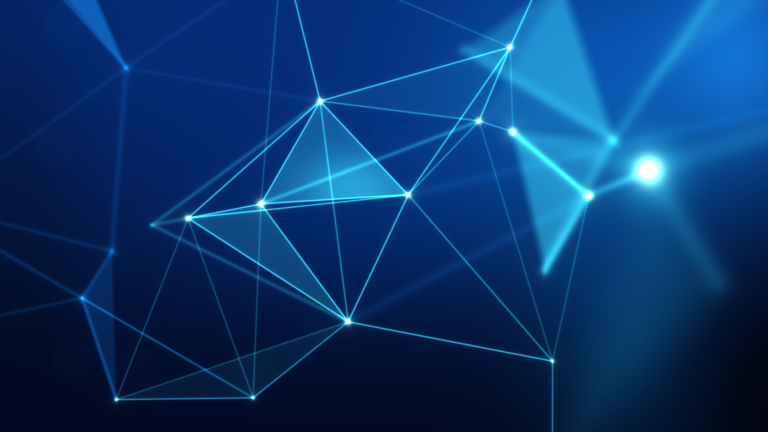
Write a Shadertoy shader that draws this background.

```glsl
// A glowing wireframe of linked triangles over a deep blue haze.
// Sharp and blurred segments, soft facets and Gaussian glows are summed
// as light, then screened over a vertical gradient.

// Nodes in units of canvas height: sharp mesh, then blurred mesh
const vec2 APEX = vec2(.741, .766), TOP = vec2(1.181, .891), JOIN = vec2(1.109, .72);
const vec2 EAST = vec2(.945, .549), MID = vec2(.604, .528), WEST = vec2(.435, .495);
const vec2 KEEL = vec2(.806, .255), FAR = vec2(1.279, .164);
const vec2 FOOT = vec2(.269, .075), HEEL = vec2(.586, .079);
const vec2 LAMP = vec2(1.502, .606), SPUR = vec2(1.363, .547), HINGE = vec2(1.187, .695);
const vec2 CREST = vec2(1.42, .676), DRIP = vec2(1.262, .375);
const vec2 ROOF = vec2(1.3, 1.04), WING = vec2(1.076, .884);
const vec2 STAR = vec2(.292, .843), LEAF = vec2(.19, .31), BUD = vec2(.259, .419);
const vec2 ECHO = vec2(.352, .479);

const vec3 BLUE = vec3(.06, .36, .72), CYAN = vec3(.18, .72, .92), WHITE = vec3(.9, 1., 1.);
const float FINE = .0022;

float hash(float n) { return fract(sin(n * 127.1) * 43758.5453); }

// Elliptical Gaussian glow
float glow(vec2 p, vec2 center, vec2 radius) {
    vec2 q = (p - center) / radius;
    return exp(-dot(q, q));
}

// Luminous segment: Gaussian core with a weak halo
float line(vec2 p, vec2 a, vec2 b, float width) {
    vec2 pa = p - a, ba = b - a;
    float d = length(pa - ba * clamp(dot(pa, ba) / dot(ba, ba), 0., 1.)) / width;
    return exp(-d * d) + .09 * exp(-d * .3);
}

// Three segments leaving one node
float fan(vec2 p, vec2 hub, vec2 a, vec2 b, vec2 c, float width) {
    return line(p, hub, a, width) + line(p, hub, b, width) + line(p, hub, c, width);
}

// Signed distance to the line a-b, positive on its left
float side(vec2 p, vec2 a, vec2 b) {
    vec2 e = normalize(b - a), q = p - a;
    return e.x * q.y - e.y * q.x;
}

// Filled triangle with edges of a given softness
float facet(vec2 p, vec2 a, vec2 b, vec2 c, float soft) {
    float turn = sign(side(c, a, b));
    float d = min(min(side(p, a, b) * turn, side(p, b, c) * turn), side(p, c, a) * turn);
    return smoothstep(-soft, soft, d);
}

float spark(vec2 p, vec2 center, float radius) {
    float d = length(p - center) / radius;
    return exp(-d * d) + .2 * exp(-d * .7);
}

float sparks(vec2 p, vec2 a, vec2 b, vec2 c, float radius) {
    return spark(p, a, radius) + spark(p, b, radius) + spark(p, c, radius);
}

vec3 background(vec2 p) {
    vec3 c = mix(vec3(.008, .035, .13), vec3(.018, .17, .46), smoothstep(-.05, 1., p.y));
    c += vec3(.02, .17, .24) * glow(p, vec2(1.42, .78), vec2(.4, .36));
    c += vec3(.04, .19, .26) * glow(p, vec2(1.73, .88), vec2(.17, .22));
    c += vec3(0., .1, .14) * glow(p, vec2(1.45, .2), vec2(.22, .28));
    c += vec3(0., .05, .11) * glow(p, vec2(.85, .5), vec2(.45, .28));
    c *= 1. - .25 * glow(p, vec2(0., .55), vec2(.2, .6));
    return c * (1. - .6 * glow(p, vec2(1.8, .12), vec2(.22, .3)));
}

// Bright defocused facets and beams on the right
float haze(vec2 p) {
    float h = .34 * facet(p, WING, ROOF, CREST, .018) + .2 * facet(p, JOIN, ROOF, CREST, .02);
    h += .36 * facet(p, HINGE, CREST, DRIP, .016) + .2 * facet(p, HINGE, SPUR, DRIP, .012);
    h += .12 * facet(p, LAMP, vec2(1.66, .33), vec2(1.28, -.1), .08);
    h += .2 * facet(p, vec2(1.49, .8), vec2(1.65, 1.04), vec2(1.8, 1.02), .03);
    h += .25 * fan(p, CREST, DRIP, WING, vec2(1.66, 1.02), .015);
    h += .45 * fan(p, SPUR, LAMP, DRIP, HINGE, .01) + .5 * line(p, HINGE, SPUR, .005);
    h += .17 * fan(p, LAMP, vec2(1.8, .7), vec2(1.66, .35), HINGE, .028);
    h += .4 * line(p, MID, JOIN, .005);
    return h + .28 * fan(p, ECHO, KEEL, APEX, WEST, .005);
}

// Dim defocused mesh on the left
float shade(vec2 p) {
    float s = .7 * facet(p, vec2(.14, 1.02), vec2(.215, 1.02), STAR, .007);
    s += .25 * facet(p, LEAF, BUD, FOOT, .006) + .35 * line(p, vec2(.15, 1.), STAR, .005);
    s += .13 * fan(p, STAR, vec2(0., .63), vec2(.52, 1.), APEX, .005);
    s += .2 * line(p, STAR, BUD, .007);
    s += .27 * fan(p, LEAF, BUD, FOOT, vec2(0., .42), .005);
    s += .2 * fan(p, LEAF, HEEL, vec2(0., .27), FOOT, .004);
    s += .2 * line(p, BUD, vec2(0., .485), .005);
    s += .15 * (line(p, EAST, vec2(1.8, .75), .012) + line(p, KEEL, SPUR, .012));
    return s + .25 * sparks(p, STAR, LEAF, BUD, .012);
}

// Focused facets, edges and nodes
vec3 sharpMesh(vec2 p) {
    float fill = .28 + .5 * glow(p, vec2(.82, .565), vec2(.13, .08));
    fill *= facet(p, APEX, EAST, MID, .002);
    fill += .24 * facet(p, WEST, MID, KEEL, .002);
    fill += .08 * facet(p, FOOT, HEEL, KEEL, .003) + .1 * facet(p, APEX, TOP, JOIN, .003);
    float strong = fan(p, APEX, EAST, MID, WEST, FINE) + fan(p, KEEL, EAST, MID, WEST, FINE);
    strong += fan(p, EAST, MID, WEST, TOP, FINE) + fan(p, TOP, JOIN, APEX, vec2(1.231, 1.), FINE);
    strong += line(p, MID, WEST, FINE) + line(p, APEX, vec2(.683, 1.), FINE);
    float medium = fan(p, KEEL, APEX, FAR, HEEL, FINE) + fan(p, JOIN, APEX, EAST, HINGE, FINE);
    medium += line(p, FAR, EAST, FINE) + line(p, FAR, vec2(FAR.x, 0.), FINE) + line(p, FOOT, HEEL, FINE);
    float faint = fan(p, HEEL, WEST, MID, LEAF, FINE) + fan(p, FAR, JOIN, SPUR, KEEL, FINE);
    faint += line(p, FOOT, WEST, FINE) + line(p, FOOT, KEEL, FINE) + line(p, TOP, HINGE, FINE);
    faint += line(p, MID, vec2(.643, 1.), FINE) + line(p, TOP, vec2(.925, 1.), FINE);
    float nodes = sparks(p, APEX, TOP, JOIN, .007) + sparks(p, EAST, WEST, KEEL, .007);
    nodes += sparks(p, MID, HINGE, SPUR, .009) + .6 * sparks(p, FAR, FOOT, HEEL, .005);
    return CYAN * (fill + .8 * strong + .5 * medium + .25 * faint) + WHITE * nodes * .85;
}

void mainImage(out vec4 fragColor, in vec2 fragCoord) {
    vec2 p = fragCoord / iResolution.y;
    vec3 light = CYAN * haze(p) + BLUE * shade(p) + sharpMesh(p);
    light += WHITE * 1.2 * glow(p, LAMP, vec2(.03)) + CYAN * .6 * glow(p, LAMP, vec2(.075));
    // Scattered bokeh discs
    for (float i = 1.; i < 13.; i++) {
        float r = mix(.02, .06, hash(i + 90.));
        vec2 center = vec2(hash(i) * 1.78, hash(i + 50.));
        light += BLUE * .025 * smoothstep(r, r * .75, length(p - center));
    }
    vec3 base = background(p);
    fragColor = vec4(base + (1. - base) * min(light, 1.), 1.);
}
```
